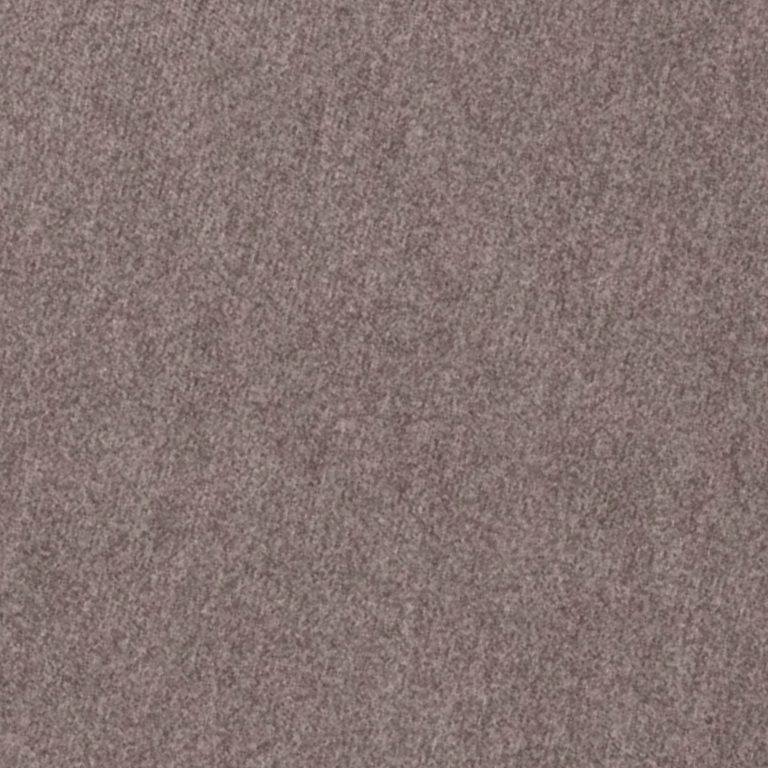
A three.js fragment shader for this texture:

```glsl
#define THREAD_TILT 0.25
#define RIBS 112.0
#define STITCHES 150.0
#define GRAIN 0.078
#define FIBRE 0.074
#define STREAK 0.030
#define MOTTLE 0.010
#define WEAVE 0.030
#define BASE_COLOR vec3(0.517, 0.449, 0.438)
#define TINT vec3(0.005, -0.004, 0.002)

varying vec2 vUv;

float hash(vec2 p) {
  vec3 q = fract(vec3(p.xyx) * 0.1031);
  q += dot(q, q.yzx + 33.33);
  return fract((q.x + q.y) * q.z);
}

// Smooth value noise from -1 to 1
float noise(vec2 p) {
  vec2 cell = floor(p);
  vec2 f = fract(p);
  f = f * f * (3.0 - 2.0 * f);
  float low = mix(hash(cell), hash(cell + vec2(1.0, 0.0)), f.x);
  float high = mix(hash(cell + vec2(0.0, 1.0)), hash(cell + 1.0), f.x);
  return 2.0 * mix(low, high, f.y) - 1.0;
}

// Wavering ribs with stitches that step sideways from rib to rib
float weave(vec2 p) {
  float waver = 1.1 * noise(p * vec2(30.0, 22.0) + 40.0);
  float rib = 6.2832 * p.x * RIBS + waver;
  float stitch = 6.2832 * p.y * STITCHES + 0.5 * rib + 2.0 * waver;
  return 0.65 * sin(rib) + 0.5 * sin(stitch);
}

void main() {
  // Thread space: x runs across the threads, y along them
  float c = cos(THREAD_TILT);
  float s = sin(THREAD_TILT);
  vec2 thread = mat2(c, s, -s, c) * vUv + 2.0;

  // Fine yarn grain in two sizes
  float tone = GRAIN * noise(thread * vec2(235.0, 175.0));
  tone += FIBRE * noise(mat2(0.8, 0.6, -0.6, 0.8) * thread * 310.0 + 71.0);

  // Narrow slubs along the threads and faint uneven dye
  float slub = noise(thread * vec2(125.0, 20.0) + 13.0);
  float band = noise(thread * vec2(60.0, 11.0) + 29.0);
  tone += STREAK * (0.7 * slub + 0.4 * band);
  tone += MOTTLE * (noise(thread * vec2(17.0, 8.0) + 5.0)
                  + 0.6 * noise(thread * 50.0 + 91.0));

  // Weave shows most towards the upper left
  float corner = smoothstep(0.9, 0.0, distance(vUv, vec2(0.0, 1.0)));
  float patchiness = 0.7 + 0.5 * noise(thread * 9.0 + 57.0);
  tone += WEAVE * weave(thread) * patchiness * (0.7 + 0.7 * corner);

  // Sparse pale flecks
  float fleck = noise(thread * vec2(200.0, 110.0) + 117.0);
  tone += 0.07 * smoothstep(0.6, 1.0, fleck);

  // Gentle light falling from the upper left
  tone += 0.016 * corner - 0.010 * smoothstep(0.6, 1.0, vUv.x) * (1.0 - 0.5 * vUv.y);

  // Rosy and olive drift in the dye
  float hue = noise(thread * vec2(40.0, 20.0) + 200.0) + noise(thread * 90.0 + 150.0);
  gl_FragColor = vec4(BASE_COLOR + tone + TINT * hue, 1.0);
}
```
